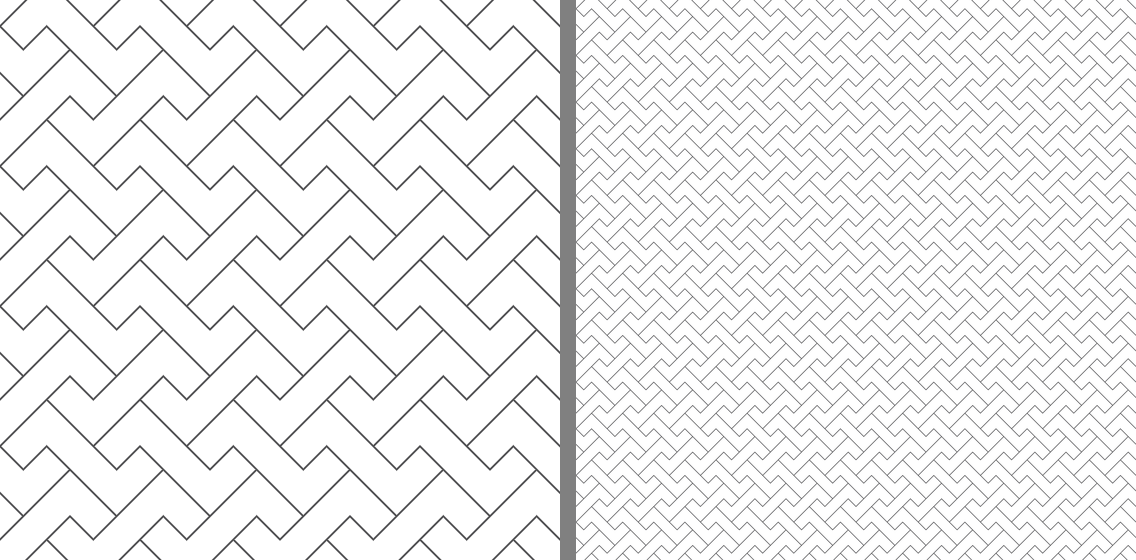
Left: one tile. Right: repeated 3 by 3.
A Shadertoy shader for this pattern:

```glsl
// Distance to a square-ended diagonal stroke, repeating every 4 units in x.
// lean is +1 or -1; halfLength is measured along the stroke.
float diagonalStroke(vec2 p, vec2 centre, float lean, float halfLength) {
    vec2 q = p - centre;
    q.x = mod(q.x + 2.0, 4.0) - 2.0;
    float along = abs(lean * q.x + q.y) * sqrt(0.5);
    float across = abs(q.x - lean * q.y) * sqrt(0.5);
    return max(across, along - halfLength);
}

// One band of interlocking bent tiles, 3 units tall
float bandDistance(vec2 p) {
    float d = diagonalStroke(p, vec2(3.5, 2.5), 1.0, 1.5 * sqrt(2.0));
    d = min(d, diagonalStroke(p, vec2(1.5, 1.5), -1.0, 0.5 * sqrt(2.0)));
    return min(d, diagonalStroke(p, vec2(1.5, 3.5), -1.0, 1.5 * sqrt(2.0)));
}

void mainImage(out vec4 fragColor, in vec2 fragCoord) {
    // 24 units per side: 6 repeats across, 4 down, y pointing down
    vec2 uv = fragCoord / iResolution.xy;
    vec2 p = 24.0 * vec2(uv.x, 1.0 - uv.y) - vec2(0.0, 0.125);
    float pixel = 24.0 / min(iResolution.x, iResolution.y);

    // Strokes reach into the band below, so test this band and the one above
    float d = 1e3;
    for (int i = 0; i < 2; i++) {
        float band = floor(p.y / 3.0) - float(i);
        vec2 local = vec2(p.x, p.y - 3.0 * band);
        // Every other band is mirrored
        if (mod(band, 2.0) > 0.5) local.x = 5.0 - local.x;
        d = min(d, bandDistance(local));
    }

    // Dark grey outline on white
    float ink = 1.0 - smoothstep(-0.7 * pixel, 0.7 * pixel, d - 0.038);
    fragColor = vec4(mix(vec3(1.0), vec3(0.27, 0.27, 0.28), ink), 1.0);
}
```
